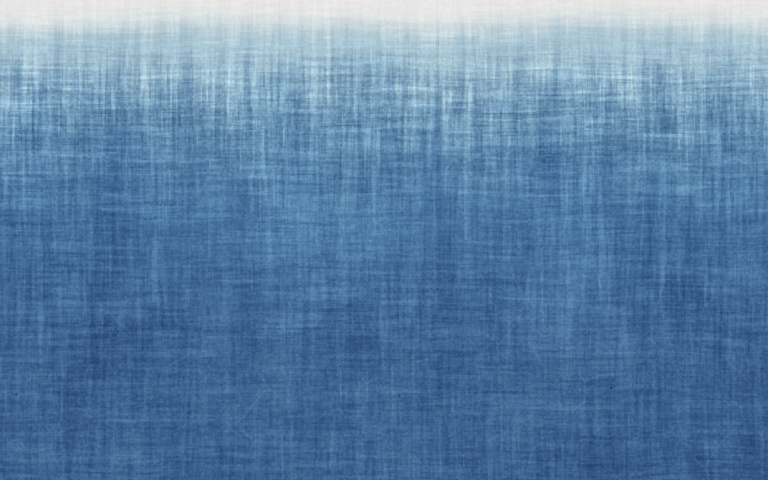
Write a Shadertoy shader that draws this texture.

```glsl
vec3 hash3(vec2 cell) {
    vec3 q = fract(cell.xyx * vec3(0.1031, 0.1030, 0.0973));
    q += dot(q, q.yxz + 33.33);
    return fract((q.xxy + q.yzz) * q.zyx);
}

// Smooth cellular noise: random cell tones blended by distance, about -0.5..0.5
float cellTone(vec2 p) {
    vec2 base = floor(p);
    float total = 0.0, weights = 0.0;
    for (int y = -1; y <= 1; y++)
    for (int x = -1; x <= 1; x++) {
        vec2 cell = base + vec2(x, y);
        vec3 h = hash3(cell + 57.0);
        vec2 away = cell + 0.15 + 0.7 * h.xy - p;
        float w = exp(-7.0 * dot(away, away));
        total += w * h.z;
        weights += w;
    }
    return total / weights - 0.5;
}

// Thin lines along cell borders, 1 on the crease
float crease(vec2 p, float width) {
    vec2 base = floor(p);
    float first = 9.0, second = 9.0;
    for (int y = -1; y <= 1; y++)
    for (int x = -1; x <= 1; x++) {
        vec2 cell = base + vec2(x, y);
        float dist = length(cell + hash3(cell + 19.0).xy - p);
        second = min(second, max(first, dist));
        first = min(first, dist);
    }
    return 1.0 - smoothstep(0.0, width, second - first);
}

float spot(vec2 p, vec2 centre, vec2 size) {
    vec2 q = (p - centre) / size;
    return exp(-dot(q, q));
}

// Indigo fading from bare cloth at depth 0 to full dye
vec3 dyeRamp(float depth) {
    vec3 c = mix(vec3(0.91, 0.905, 0.90), vec3(0.87, 0.89, 0.89), smoothstep(0.0, 0.04, depth));
    c = mix(c, vec3(0.66, 0.77, 0.825), smoothstep(0.025, 0.09, depth));
    c = mix(c, vec3(0.49, 0.64, 0.745), smoothstep(0.08, 0.20, depth));
    c = mix(c, vec3(0.365, 0.53, 0.67), smoothstep(0.16, 0.31, depth));
    c = mix(c, vec3(0.28, 0.45, 0.62), smoothstep(0.25, 0.46, depth));
    return mix(c, vec3(0.235, 0.38, 0.555), smoothstep(0.40, 0.76, depth));
}

void mainImage(out vec4 fragColor, in vec2 fragCoord) {
    vec2 uv = fragCoord / iResolution.xy;
    vec2 p = fragCoord / iResolution.y;
    float drop = 1.0 - uv.y;
    float fade = smoothstep(0.02, 0.22, drop);

    // Threads run almost straight, the weft sagging a little at the right
    vec2 q = p + 0.0012 * vec2(sin(p.y * 9.0 + p.x * 4.0), sin(p.x * 7.0) + 2.0 * uv.x * sin(p.x * 16.0 + p.y * 5.0));

    // Vertical runs of dye, then single warp threads
    float broad = cellTone(q * vec2(15.0, 2.2));
    float runs = cellTone(q * vec2(62.0, 5.0) + 11.0);
    float warpThreads = cellTone(q * vec2(150.0, 9.0) + 37.0)
                      + 0.9 * cellTone(q * vec2(270.0, 22.0) + 61.0);

    // Weft threads and sparse pale slubs
    float weft = cellTone(q * vec2(10.0, 160.0) + 93.0)
               + 0.9 * cellTone(q * vec2(24.0, 280.0) + 29.0);
    float bands = cellTone(q * vec2(2.2, 30.0) + 71.0);
    float slub = smoothstep(0.22, 0.42, cellTone(q * vec2(9.0, 115.0) + 151.0));
    float slubUp = smoothstep(0.24, 0.42, cellTone(q * vec2(125.0, 8.0) + 173.0));

    // Blotches and cloth grain
    float mottle = cellTone(p * vec2(6.0, 5.0) + 5.0) + 0.6 * cellTone(p * 19.0 + 23.0);
    float grain = cellTone(q * vec2(190.0, 210.0) + 7.0);

    // Uneven lower edge of the bare cloth and the larger pale or deep areas
    float reach = 0.007 * cos(uv.x * 12.0) + 0.003 * sin(uv.x * 23.0);
    float areas = 0.7 * spot(uv, vec2(0.42, 0.80), vec2(0.035, 0.14))
                + 0.7 * spot(uv, vec2(0.58, 0.82), vec2(0.05, 0.13))
                + 0.4 * spot(uv, vec2(0.77, 0.80), vec2(0.07, 0.12))
                + 0.5 * spot(uv, vec2(0.28, 0.81), vec2(0.07, 0.11))
                - 0.9 * spot(uv, vec2(0.49, 0.77), vec2(0.025, 0.12))
                - 0.5 * spot(uv, vec2(0.10, 0.69), vec2(0.22, 0.05));
    float depth = drop - reach * (1.0 - 0.5 * fade)
                - mix(0.009, 0.085, fade) * (0.5 * broad + 0.7 * runs + 0.45 * warpThreads)
                - mix(0.005, 0.035, fade) * (bands + 0.5 * weft)
                - fade * (0.05 * areas + 0.04 * mottle);
    vec3 colour = dyeRamp(max(depth, 0.0));

    // Soft light and dark patches in the deep dye
    float deep = smoothstep(0.25, 0.55, drop);
    float patches = 0.8 * spot(uv, vec2(0.53, 0.36), vec2(0.05, 0.30))
                  + 0.6 * spot(uv, vec2(0.36, 0.22), vec2(0.08, 0.12))
                  + 0.5 * spot(uv, vec2(0.73, 0.35), vec2(0.035, 0.20))
                  - 0.5 * spot(uv, vec2(0.13, 0.36), vec2(0.13, 0.10))
                  - 0.5 * spot(uv, vec2(0.87, 0.38), vec2(0.07, 0.20))
                  - 0.4 * spot(uv, vec2(0.85, 0.05), vec2(0.25, 0.12));
    vec3 tint = vec3(0.85, 1.0, 0.93);
    colour += deep * tint * (0.028 * patches + 0.045 * mottle);

    // Crossed thread relief, strongest where the dye is half taken up
    float relief = 0.035 * runs + 0.042 * warpThreads + 0.045 * weft + 0.02 * bands + 0.065 * grain;
    float midDye = 1.0 + 0.5 * spot(vec2(drop), vec2(0.2), vec2(0.22));
    colour += tint * relief * mix(0.3, 1.0, fade) * midDye;
    colour += tint * fade * (1.0 - 0.5 * deep) * (0.055 * slub + 0.05 * slubUp);

    // Faint short crumple lines
    vec2 bent = p + 0.012 * vec2(sin(p.y * 31.0), sin(p.x * 27.0 + p.y * 11.0));
    float worn = smoothstep(0.0, 0.3, cellTone(p * 14.0 + 201.0)) * fade;
    colour += 0.035 * worn * crease(bent * vec2(17.0, 11.0) + 8.0, 0.08);

    // Sparse dark flecks
    vec2 grid = p * 9.0;
    vec3 h = hash3(floor(grid) + 131.0);
    float fleck = 1.0 - smoothstep(0.012, 0.035, length(fract(grid) - 0.2 - 0.6 * h.xy));
    colour -= 0.12 * fleck * step(0.95, h.z) * fade;

    fragColor = vec4(clamp(colour, 0.0, 1.0), 1.0);
}
```
